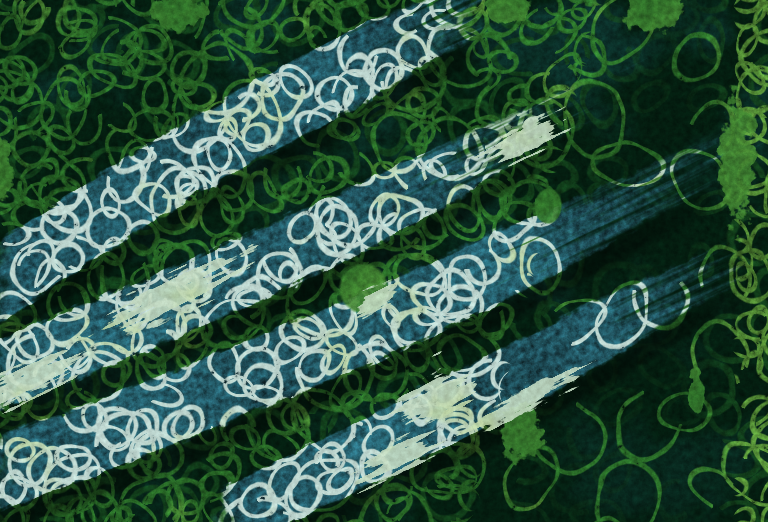
This pattern is drawn by a Shadertoy shader. Its source:

```glsl
// Layered block print: looping green scribbles on a dark ground, crossed by four
// rising blue stripes in which the scribble turns white. Loops are jittered rings
// on grids; gradient noise roughens edges, pigment and dry-brush streaks.

const vec3 NIGHT = vec3(0.015, 0.115, 0.062);
const vec3 LEAF  = vec3(0.17, 0.44, 0.16);
const vec3 LIME  = vec3(0.46, 0.68, 0.26);
const vec3 TEAL  = vec3(0.14, 0.355, 0.41);
const vec3 CHALK = vec3(0.77, 0.86, 0.83);

vec2 hash2(vec2 p) {
    vec3 q = fract(p.xyx * vec3(0.1031, 0.1030, 0.0973));
    q += dot(q, q.yzx + 33.33);
    return fract((q.xx + q.yz) * q.zy);
}

float corner(vec2 cell, vec2 f, vec2 o) {
    return dot(hash2(cell + o) * 2.0 - 1.0, f - o);
}

float gradNoise(vec2 p) {
    vec2 i = floor(p), f = p - i, u = f * f * (3.0 - 2.0 * f), e = vec2(1, 0);
    return mix(mix(corner(i, f, e.yy), corner(i, f, e.xy), u.x),
               mix(corner(i, f, e.yx), corner(i, f, e.xx), u.x), u.y);
}

float fbm(vec2 p) {
    float sum = 0.0, amp = 0.8;
    for (int k = 0; k < 4; k++) {
        sum += amp * gradNoise(p);
        p = p * 2.03 + 17.0;
        amp *= 0.55;
    }
    return sum;
}

// Distance to hand-drawn ellipses, some left open, one per grid cell
float loopDistance(vec2 p, float cellSize, float seed) {
    vec2 q = p / cellSize, id = floor(q);
    float d = 1.0;
    for (int j = -1; j <= 1; j++)
    for (int i = -1; i <= 1; i++) {
        vec2 c = id + vec2(i, j);
        vec2 h = hash2(c + seed), g = hash2(c + seed + 51.7);
        vec2 v = q - c - 0.5 - (h - 0.5) * 0.9;
        float turn = 6.283 * g.x, co = cos(turn), si = sin(turn);
        v = mat2(co, -si, si, co) * v;
        v.y *= 1.0 + 0.6 * h.y;
        float ring = abs(length(v) - mix(0.28, 0.53, g.y));
        float opening = step(0.6, h.x) * smoothstep(2.0, 2.3, abs(atan(v.y, v.x)));
        d = min(d, ring + opening);
    }
    return d * cellSize;
}

float blob(vec2 v, vec2 radius, float rough) {
    return 1.0 - smoothstep(0.9, 1.06, length(v / radius) + rough);
}

void mainImage(out vec4 fragColor, in vec2 fragCoord) {
    vec2 p = fragCoord / iResolution.y;
    float px = 1.0 / iResolution.y;
    float cloud = fbm(p * 5.0), grain = fbm(p * 80.0), rough = fbm(p * 28.0);
    vec2 along = vec2(dot(p, vec2(0.9, 0.436)), dot(p, vec2(-0.436, 0.9)));
    float streak = gradNoise(along * vec2(5.0, 110.0)) + 0.5 * gradNoise(along * vec2(14.0, 230.0));

    // Stripes: start and end, then half height and bow
    vec4 ends[4] = vec4[4](vec4(0, 0.46, 0.95, 1.0), vec4(0, 0.284, 1.06, 0.775),
                           vec4(0, 0.094, 1.34, 0.68), vec4(0.44, 0.005, 1.39, 0.49));
    vec2 shape[4] = vec2[4](vec2(0.077, 0.03), vec2(0.068, -0.022),
                            vec2(0.071, -0.028), vec2(0.066, -0.004));
    float stripe = 0.0, seam = 0.0;
    for (int k = 0; k < 4; k++) {
        vec4 e = ends[k];
        float t = (p.x - e.x) / (e.z - e.x);
        float y = p.y - mix(e.y, e.w, t) - shape[k].y * 4.0 * t * (1.0 - t);
        float halfHeight = shape[k].x * (1.0 - 0.3 * smoothstep(0.65, 1.0, t));
        float inside = halfHeight - abs(y) + 0.014 * rough + 0.008 * streak;
        float tip = 1.0 - smoothstep(0.74, 1.06, t + 0.28 * streak);
        float tail = smoothstep(-0.04, 0.03, t + 0.05 * rough);
        stripe = max(stripe, smoothstep(-0.004, 0.005, inside) * tip * tail);
        float below = abs(y + halfHeight + 0.024);
        seam = max(seam, (1.0 - smoothstep(0.01, 0.035, below)) * (1.0 - smoothstep(0.85, 1.1, t)));
    }

    // Scribble: fine loops thin out toward the lower right
    vec2 w = p + 0.015 * vec2(gradNoise(p * 15.0), gradNoise(p * 15.0 + 40.0));
    float sparse = smoothstep(1.0, 1.2, p.x + 0.25 * (0.5 - p.y)) * (1.0 - smoothstep(1.32, 1.42, p.x));
    float fine = min(loopDistance(w, 0.088, 3.0), loopDistance(w + 0.05, 0.076, 83.0));
    float line = min(fine + 0.1 * sparse, loopDistance(w + 0.03, 0.145, 29.0));
    float ink = 1.0 - smoothstep(-px, px, line - 0.0046 - 0.003 * rough);
    ink *= smoothstep(-0.65, -0.3, grain + 0.35 * streak);
    float ghost = 1.0 - smoothstep(0.004, 0.009, loopDistance(w + 0.07, 0.1, 71.0) - 0.004 * rough);

    // Solid green patches: centre and radius
    vec4 solids[9] = vec4[9](vec4(0.697, 0.447, 0.047, 0.048), vec4(1.05, 0.605, 0.026, 0.034),
        vec4(1.25, 0.985, 0.06, 0.045), vec4(0.975, 0.985, 0.04, 0.035), vec4(0.34, 0.975, 0.05, 0.03),
        vec4(0, 0.67, 0.025, 0.055), vec4(1.0, 0.175, 0.04, 0.055), vec4(1.335, 0.26, 0.016, 0.05),
        vec4(1.41, 0.69, 0.03, 0.12));
    float solid = 0.0;
    for (int k = 0; k < 9; k++)
        solid = max(solid, blob(p - solids[k].xy, solids[k].zw, (k < 2 ? 0.06 : 0.9) * rough));

    // Dry-brushed pale patches, stretched along the stripes
    vec4 pales[7] = vec4[7](vec4(0.83, 0.235, 0.06, 0.04), vec4(0.76, 0.12, 0.06, 0.033),
        vec4(1.01, 0.235, 0.09, 0.024), vec4(0.33, 0.435, 0.11, 0.034), vec4(0.05, 0.27, 0.08, 0.035),
        vec4(1.01, 0.735, 0.06, 0.03), vec4(0.72, 0.425, 0.035, 0.022));
    float pale = 0.0;
    for (int k = 0; k < 7; k++) {
        vec2 v = p - pales[k].xy;
        v.y -= 0.46 * v.x;
        pale = max(pale, blob(v, pales[k].zw, 1.3 * streak + 0.7 * rough));
    }

    // Ground: blue-green stains, faint under-printed loops, dark seams
    float stain = smoothstep(-0.1, 0.4, cloud) * (0.35 + 0.3 * smoothstep(0.5, 0.9, p.y));
    vec3 col = mix(NIGHT, vec3(0.06, 0.23, 0.22), stain);
    col = mix(col, vec3(0.08, 0.27, 0.11), ghost * (0.8 - 0.6 * sparse));
    col *= (1.0 + 0.6 * grain) * (1.0 - 0.4 * seam);
    vec3 pigment = TEAL * (1.0 + 0.85 * grain + 0.4 * cloud + 0.25 * streak);
    col = mix(col, pigment, stripe * 0.95);

    // Ink takes its colour from the layer underneath
    float yellow = smoothstep(0.05, 0.45, fbm(p * 7.0 + 9.0));
    float sunny = max(0.6 * yellow, 0.65 * smoothstep(1.34, 1.43, p.x));
    vec3 green = mix(LEAF, LIME, sunny) * (0.9 + 0.6 * grain + 0.4 * cloud) * (1.0 - 0.35 * seam);
    vec3 white = mix(CHALK, vec3(0.72, 0.82, 0.5), 0.5 * yellow) * (1.0 + 0.2 * grain);
    col = mix(col, mix(green, white, smoothstep(0.15, 0.7, stripe)), ink * 0.95);
    col = mix(col, mix(LEAF, LIME, 0.2 + 0.4 * cloud) * (1.0 + 0.4 * grain), solid * 0.9);
    col = mix(col, mix(white, vec3(0.74, 0.83, 0.58), 0.3), pale * 0.9);

    fragColor = vec4(clamp(col, 0.0, 1.0), 1.0);
}
```
